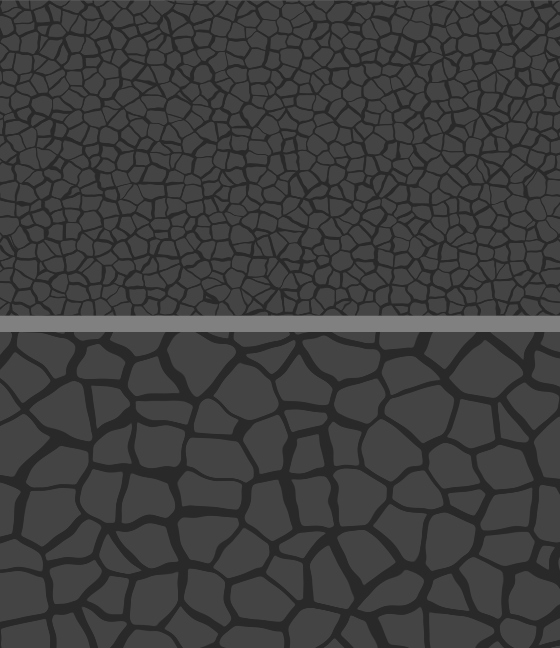
Top: the whole. Bottom: its middle third, enlarged.
A Shadertoy shader for this texture:

```glsl
const vec3 STONE = vec3(0.268);
const vec3 GROUT = vec3(0.162);
const vec3 RIM = vec3(0.39);
const float ROWS = 21.5;          // stones per canvas height
const float STRETCH = 1.12;       // stone width relative to height
const float JITTER = 0.9;         // scatter of the stone centres
const float SIZE_SPREAD = 0.30;   // difference between large and small stones
const float GAP_MIN = 0.04;       // half width of the joints, in cells
const float GAP_MAX = 0.115;
const float ROUNDING = 0.05;      // softness of the stone corners
const float WARP = 0.09;          // unevenness of the stone sides
const float WARP_SCALE = 2.3;
const float RIM_HEIGHT = 0.0015;  // thin line at top and bottom

float hash(vec2 p) {
    return fract(sin(dot(p, vec2(127.1, 311.7))) * 43758.5453);
}

vec2 hash2(vec2 p) {
    return vec2(hash(p), hash(p + 57.3));
}

vec2 noise2(vec2 p) {
    vec2 i = floor(p);
    vec2 f = fract(p);
    f = f * f * (3.0 - 2.0 * f);
    vec2 low = mix(hash2(i), hash2(i + vec2(1, 0)), f.x);
    vec2 high = mix(hash2(i + vec2(0, 1)), hash2(i + vec2(1, 1)), f.x);
    return mix(low, high, f.y);
}

float smoothMin(float a, float b, float k) {
    float h = max(k - abs(a - b), 0.0) / k;
    return min(a, b) - 0.25 * h * h * k;
}

vec2 stoneCentre(vec2 cell) {
    return cell + 0.5 + JITTER * (hash2(cell) - 0.5);
}

float stoneWeight(vec2 cell) {
    return SIZE_SPREAD * hash(cell + 19.7);
}

// Squared distance to a centre, reduced for larger stones
float power(vec2 p, vec2 cell) {
    vec2 d = p - stoneCentre(cell);
    return dot(d, d) - stoneWeight(cell);
}

// Distance to the side of the stone at p, positive inside
float stoneDistance(vec2 p) {
    vec2 base = floor(p);
    vec2 owner = base;
    float nearest = 1e5;
    for (int y = -2; y <= 2; y++)
    for (int x = -2; x <= 2; x++) {
        vec2 cell = base + vec2(x, y);
        float d = power(p, cell);
        if (d < nearest) {
            nearest = d;
            owner = cell;
        }
    }

    // Each side gets its own joint width
    vec2 centre = stoneCentre(owner);
    float inside = 2.0;
    for (int y = -2; y <= 2; y++)
    for (int x = -2; x <= 2; x++) {
        if (x == 0 && y == 0) continue;
        vec2 cell = owner + vec2(x, y);
        float span = max(length(stoneCentre(cell) - centre), 0.01);
        float side = (power(p, cell) - nearest) / (2.0 * span);
        float gap = mix(GAP_MIN, GAP_MAX, hash(owner + cell + 0.37));
        inside = smoothMin(inside, side - gap, ROUNDING);
    }
    return inside;
}

void mainImage(out vec4 fragColor, in vec2 fragCoord) {
    vec2 uv = fragCoord / iResolution.y;
    float pixel = 1.0 / iResolution.y;

    // Stones in joints
    vec2 p = uv * ROWS / vec2(STRETCH, 1.0);
    p += WARP * (2.0 * noise2(p * WARP_SCALE) - 1.0);
    float blur = 0.55 * pixel * ROWS;
    float stone = smoothstep(-blur, blur, stoneDistance(p));
    vec3 color = mix(GROUT, STONE, stone);

    // Pale rim along the top and bottom
    float border = min(uv.y, 1.0 - uv.y);
    float rim = clamp((RIM_HEIGHT - border) / pixel + 0.5, 0.0, 1.0);
    color = mix(color, RIM, rim);

    fragColor = vec4(color, 1.0);
}
```
